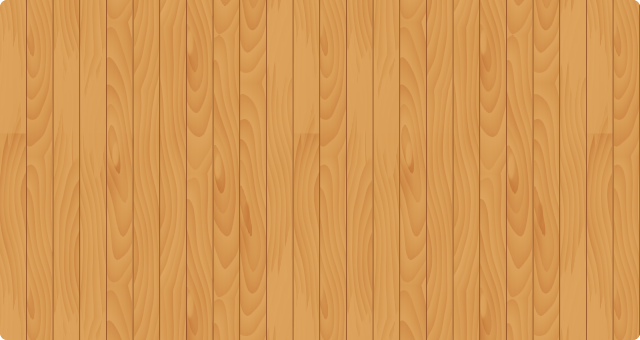
This texture is drawn by a Shadertoy shader. Its source:

```glsl
#define PLANKS 24.0        // planks across the canvas
#define SET 11             // planks before the set repeats
#define PERIOD 9.87        // vertical repeat, in plank widths
#define SEAM 5.0           // height of the butt joint inside a repeat
#define GAP 0.027          // width of the dark joint line
#define CORNER 0.26        // radius of the rounded corners
#define RINGS 5.0          // grain bands per plank width
#define BASE vec3(0.84, 0.597, 0.32)
#define PALE vec3(0.888, 0.675, 0.395)
#define DEEP vec3(0.77, 0.465, 0.22)
#define JOINT vec3(0.53, 0.27, 0.13)

const float TAU = 6.2831853;

// Feature of each plank: > 0 knot height, < 0 pale patch height, 0 plain grain
const float FEATURE[SET] = float[SET](
    -0.34, 0.095, -0.36, -0.43, 0.585, 0.0, 0.0, 0.16, 0.633, 0.816, -0.14);

float hash(float n) { return fract(sin(n * 127.1) * 4375.85); }

// Signed vertical distance to a height, wrapped to the repeat
float wrapY(float y, float h) { return (fract(y / PERIOD - h + 0.5) - 0.5) * PERIOD; }

// Stepped bands, each fading from a crisp edge
float bands(float s, float seed) {
    float f = fract(s), n = floor(s);
    float w = clamp(fwidth(s) * 1.3, 0.02, 0.6);
    float edge = smoothstep(1.0 - w, 1.0, f);
    float level = mix(hash(n + seed), hash(n + 1.0 + seed), edge);
    return 0.75 * (0.5 - f + edge) + 0.4 * (level - 0.5);
}

// Wood tone of one plank: -1 deep, 0 base, 1 pale
float woodTone(float x, float y, int id, float px) {
    float i = float(id), feature = FEATURE[id];
    bool knotty = feature > 0.0;
    float dy = wrapY(y, knotty ? feature : hash(i + 3.0));
    float turn = TAU * y / PERIOD;

    // Rings close around a knot, or long flames from a centre off the plank
    float side = hash(i + 0.7) > 0.5 ? 1.35 : -0.35;
    float knotX = 0.22 - 0.2 * cos(TAU * (i - 1.0) / 6.0) * exp(0.15 - 0.15 * i);
    float cx = knotty ? knotX : side;
    float lean = 0.28 * sin(TAU * dy / PERIOD);
    vec2 q = vec2(x - cx - lean, dy * (knotty ? 0.21 : 0.16));
    float bend = 0.05 * sin(2.0 * turn + 3.0 * x + i) + 0.008 * sin(5.0 * turn - 7.0 * x);
    float tone = bands((length(q) + bend) * RINGS, i * 17.0);

    // Slow drift along the plank
    tone += 0.04 + 0.05 * sin(turn + i * 2.4) + 0.05 * sin(3.0 * turn + i + 3.0 * x);

    if (knotty) {
        // Warm shadow below the knot and its small bright or dark heart
        vec2 glow = vec2((x - cx) * 2.2, (dy - 0.65) * 0.85);
        tone -= (id == 1 ? 0.1 : 0.68) * exp(-dot(glow, glow) * 1.6);
        float r = length(vec2(x - cx + 0.03 * dy, dy * 0.27));
        float heart = 1.0 - smoothstep(0.12 - px, 0.12 + px, r);
        float heartTone = (id == SET - 2 ? -0.7 : 0.55) - 2.5 * (x - cx);
        tone = mix(tone, heartTone, heart * 0.8);
    } else if (feature < 0.0) {
        // Flat pale patch with torn, streaky ends
        float d = wrapY(y, -feature);
        float u = x + 0.07 * d;
        float tear = 0.6 * sin(u * 6.0 + i) + 0.4 * sin(u * 14.0 + i * 3.0)
                   + 0.2 * sin(u * 29.0);
        float patchMask = 1.0 - smoothstep(-0.12, 0.12, abs(d) - 1.6 - tear);
        tone = mix(tone, 0.5 + 0.1 * sin(turn + x * 2.0), patchMask * 0.85);
    }

    // Darker wood starting abruptly at the joint and fading downward
    float below = mod(y, PERIOD) - SEAM;
    float start = smoothstep(-px, px, below);
    float strength = id == 0 ? 0.6 : 0.08 * hash(i + 9.0);
    tone -= strength * start * exp(-max(below, 0.0) * 0.8) * (0.4 + 0.6 * x);
    return tone;
}

void mainImage(out vec4 fragColor, in vec2 fragCoord) {
    // Plank widths, measured from the top left
    float px = PLANKS / iResolution.x;
    vec2 size = iResolution.xy * px;
    vec2 p = vec2(fragCoord.x, iResolution.y - fragCoord.y) * px;

    float column = floor(p.x + 0.01);
    float x = p.x + 0.01 - column;
    float tone = woodTone(x, p.y, int(column) % SET, px);

    // Faint fibres
    tone += 0.015 * sin(x * 37.0 + 1.5 * sin(p.y * 0.9 + column));
    vec3 color = mix(BASE, PALE, clamp(tone, 0.0, 1.0));
    color = mix(color, DEEP, clamp(-tone, 0.0, 1.0));

    // Joints between planks, covering each pixel by the true line width
    float joint = column < 0.5 ? 1.0 - x : min(x, 1.0 - x);
    float line = clamp((0.5 * GAP - joint) / px + 0.5, 0.0, min(GAP / px, 1.0));
    color = mix(color, JOINT, line);

    // Rounded white corners
    vec2 b = abs(p - 0.5 * size) - 0.5 * size + CORNER;
    float outside = length(max(b, 0.0)) - CORNER;
    color = mix(color, vec3(1.0), smoothstep(-0.5 * px, 0.5 * px, outside));
    fragColor = vec4(color, 1.0);
}
```
